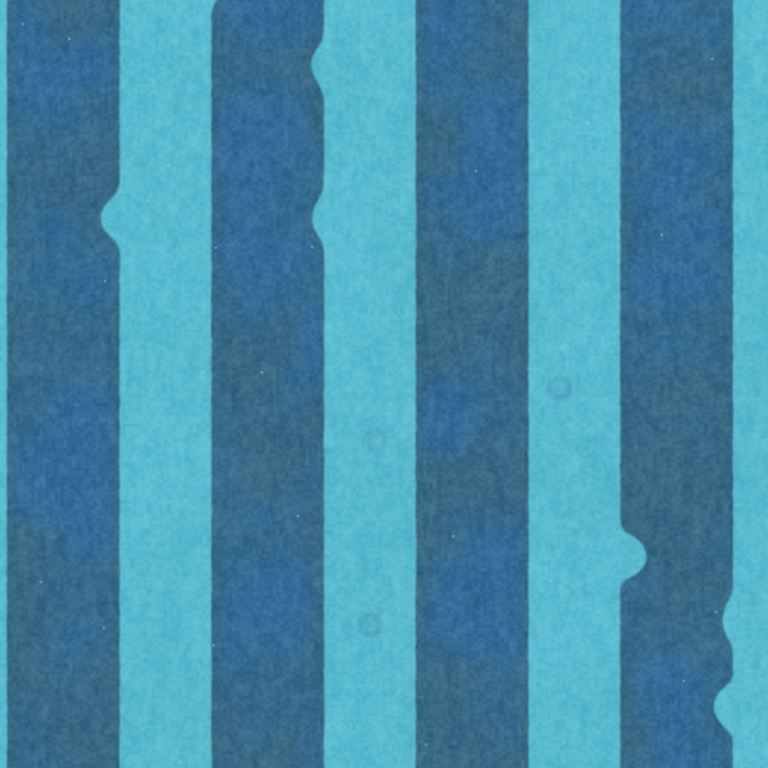
Reproduce this pattern procedurally as a WebGL 2 fragment shader.

```glsl
#version 300 es
precision highp float;
// Vertical stripes of navy and turquoise, as on printed cloth or paper.
// A distance field of the turquoise stripes is smoothly joined with a few
// round blobs that bulge into the navy; layered noise adds grain and wear.

uniform vec2 u_resolution;
out vec4 fragColor;

// Integer hash of a lattice cell, 0 to 1
float hash(vec2 cell) {
    uvec2 q = uvec2(ivec2(cell) + 4096) * uvec2(1597u, 3812u);
    uint n = (q.x ^ (q.y >> 1u) ^ (q.y << 7u)) * 747796u + 28913u;
    n = ((n >> ((n >> 28u) + 4u)) ^ n) * 277803u;
    n ^= n >> 15u;
    n *= 739391u;
    n ^= n >> 13u;
    return float(n & 65535u) / 65535.0;
}

float valueNoise(vec2 p) {
    vec2 cell = floor(p);
    vec2 f = fract(p);
    f = f * f * (3.0 - 2.0 * f);
    return mix(mix(hash(cell), hash(cell + vec2(1, 0)), f.x),
               mix(hash(cell + vec2(0, 1)), hash(cell + vec2(1, 1)), f.x), f.y);
}

float smoothMin(float a, float b, float k) {
    float h = max(k - abs(a - b), 0.0) / k;
    return min(a, b) - h * h * k * 0.25;
}

// Signed distance to turquoise: negative inside it
float turquoiseDistance(vec2 p) {
    const float period = 0.2662, firstNavy = 0.0824, halfNavy = 0.0733, radius = 0.027;
    float offset = mod(p.x - firstNavy + 0.5 * period, period) - 0.5 * period;
    float d = halfNavy - abs(offset);

    // Blobs: navy stripe index, height, reach (positive points right)
    vec3 blobs[7] = vec3[7](
        vec3(0, 0.716, -0.024), vec3(1, 0.915, -0.016), vec3(1, 0.716, -0.015),
        vec3(1, 1.026, 0.018), vec3(3, 0.276, 0.034),
        vec3(3, 0.193, -0.012), vec3(3, 0.079, -0.025));
    for (int i = 0; i < 7; i++) {
        vec3 blob = blobs[i];
        float x = firstNavy + period * blob.x + blob.z - sign(blob.z) * (halfNavy + radius);
        d = smoothMin(d, length(p - vec2(x, blob.y)) - radius, 0.022);
    }
    return d;
}

void main() {
    vec2 p = gl_FragCoord.xy / u_resolution;

    // Slightly uneven ink boundary
    float d = turquoiseDistance(p) + 0.0012 * (valueNoise(p * 90.0) - 0.5);
    float soft = max(0.0026, 0.8 / u_resolution.y);
    float navyMask = smoothstep(-soft, soft, d);

    // Wear: broad blotches, mottling, vertical fibres and fine grain
    float blotch = 0.65 * valueNoise(p * vec2(9, 11) + 3.0) + 0.35 * valueNoise(p * 24.0);
    float mottle = valueNoise(p * 75.0 + 17.0) - 0.5;
    float fibre = valueNoise(p * vec2(210, 38)) - 0.5;
    float grain = 0.6 * valueNoise(p * 260.0) + 0.4 * valueNoise(p * 150.0 + 40.0) - 0.5;

    // Navy turns bluer in blotches and greyer along its edges
    vec3 navy = mix(vec3(0.22, 0.415, 0.525), vec3(0.205, 0.42, 0.60), smoothstep(0.25, 0.8, blotch));
    navy = mix(navy, vec3(0.22, 0.41, 0.49), 0.8 * exp(-max(d, 0.0) / 0.008));
    navy += vec3(1.0, 1.0, 0.9) * (0.09 * grain + 0.03 * fibre + 0.035 * mottle);

    vec3 turquoise = mix(vec3(0.335, 0.715, 0.80), vec3(0.36, 0.74, 0.83), blotch);
    turquoise += vec3(1.1, 0.8, 0.7) * (0.08 * grain + 0.025 * fibre + 0.03 * mottle);

    // Faint round stains on the turquoise
    vec3 stains[3] = vec3[3](vec3(0.729, 0.495, 0.9), vec3(0.482, 0.186, 1.0), vec3(0.488, 0.427, 0.6));
    for (int i = 0; i < 3; i++) {
        float r = length(p - stains[i].xy);
        float stain = smoothstep(0.007, 0.0, abs(r - 0.013)) + 0.5 * smoothstep(0.018, 0.006, r);
        turquoise -= vec3(0.03, 0.06, 0.05) * stain * stains[i].z;
    }

    vec3 color = mix(turquoise, navy, navyMask);

    // Rare pale flecks, one at most in each cell
    vec2 cell = floor(p * 48.0);
    vec2 center = 0.25 + 0.5 * vec2(hash(cell + 71.0), hash(cell + 133.0));
    float fleck = step(0.988, hash(cell + 211.0)) * smoothstep(0.14, 0.04, length(fract(p * 48.0) - center));
    color = mix(color, vec3(0.68, 0.82, 0.82), 0.4 * fleck);

    fragColor = vec4(color, 1.0);
}
```
